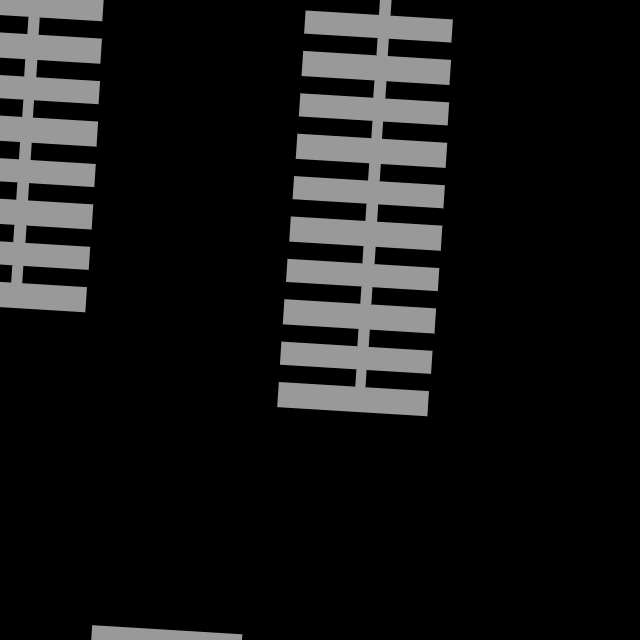
This pattern is drawn by a WebGL 2 fragment shader. Its source:

```glsl
#version 300 es
precision highp float;
// Tilted ladders of grey bars, each threaded on a thin spine, over black.
// Every ladder repeats one bar per row in a rotated frame; sines of the row
// and a small hash vary the bar ends, thickness and spine width.

#define TILT 0.0608
#define FOOT vec2(0.5527, 0.3763)
#define COLUMN_STEP 0.5465
#define PITCH 0.06484
#define BAR_HALF vec2(0.1172, 0.0189)
#define SPINE_HALF 0.0088
#define SPINE_OFFSET 0.0091
#define LEAN 0.0047
#define WOBBLE 0.0033
#define GREY 0.6

uniform vec2 u_resolution;
out vec4 fragColor;

float hash(float n) {
    return fract(sin(n * 12.9898 + 4.1) * 43758.547);
}

// Signed distance to an axis-aligned box given by its corners
float boxDistance(vec2 p, vec2 lo, vec2 hi) {
    vec2 d = abs(p - 0.5 * (lo + hi)) - 0.5 * (hi - lo);
    return length(max(d, 0.0)) + min(max(d.x, d.y), 0.0);
}

// Bars fill whole rows from firstRow up; the spine ends at spineTop rows
float ladderDistance(vec2 p, float firstRow, float spineTop) {
    p.x -= LEAN * p.y;

    // Nearest bar, with uneven ends and alternating thickness
    float row = clamp(round(p.y / PITCH), firstRow, floor(spineTop));
    float left = -BAR_HALF.x + WOBBLE * (0.2 + 0.64 * sin(0.45 * row - 1.9));
    float right = BAR_HALF.x + WOBBLE * sin(0.42 * row - 0.2);
    float thick = BAR_HALF.y + 0.0008 * cos(3.14159 * row);
    float y = row * PITCH;
    float bar = boxDistance(p, vec2(left, y - thick), vec2(right, y + thick));

    // Spine, whose width changes from gap to gap
    float gap = floor(p.y / PITCH);
    float width = SPINE_HALF + 0.0016 * (hash(gap) - 0.5);
    float spine = boxDistance(p,
        vec2(SPINE_OFFSET - width, firstRow * PITCH),
        vec2(SPINE_OFFSET + width, spineTop * PITCH));
    return min(bar, spine);
}

void main() {
    float scale = min(u_resolution.x, u_resolution.y);
    vec2 d = gl_FragCoord.xy / scale - FOOT;

    // Rotated frame: x along the bars, y up the spine
    float c = cos(TILT), s = sin(TILT);
    vec2 p = vec2(c * d.x - s * d.y, s * d.x + c * d.y);

    // Two long ladders share their rows; a third rises from below
    float dist = ladderDistance(p, 0.0, 9.8);
    dist = min(dist, ladderDistance(p + vec2(COLUMN_STEP, 0.0), 2.0, 9.8));
    dist = min(dist, ladderDistance(p + vec2(0.268, 0.397), -9.0, 0.0));

    float cover = clamp(0.5 - dist * scale, 0.0, 1.0);
    fragColor = vec4(vec3(GREY * cover), 1.0);
}
```
